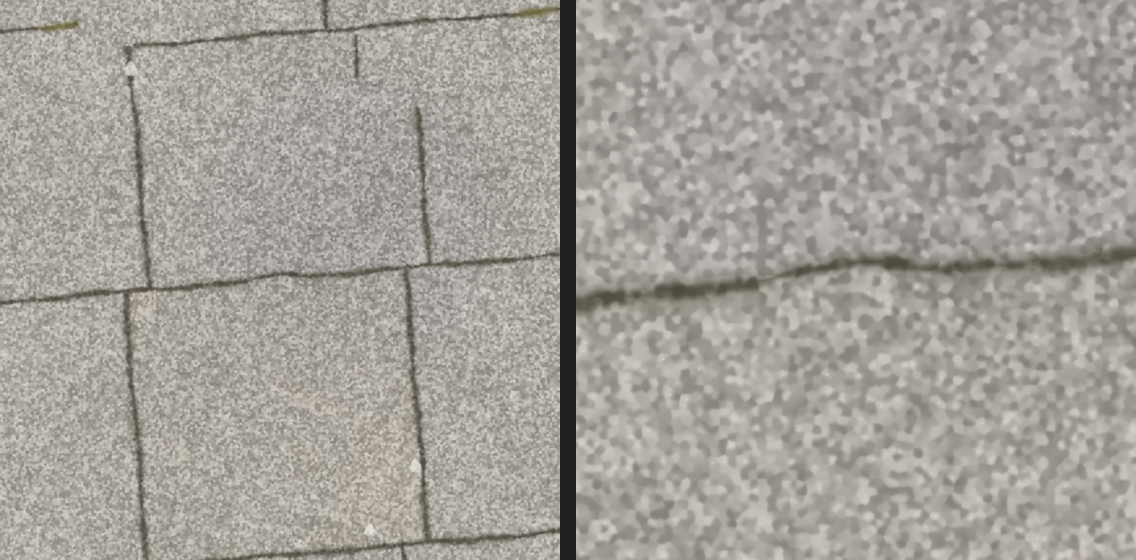
Left, the full canvas; right, a detail of the centre.
This texture is drawn by a WebGL 1 fragment shader. Its source:

```glsl
precision highp float;
// Weathered concrete paving: two large rows of slabs, slightly tilted, with
// worn dark joints. Joints are distances in a skewed grid that fade where
// worn; the speckled surface is smoothed cellular noise over layered sines.

uniform vec2 u_resolution;

#define SLAB_WIDTH 0.505
#define SLAB_HEIGHT 0.464
#define FORESHORTEN 0.062
#define TILT 0.085
#define BED_LEVEL 0.46
#define JOINT_HALF_WIDTH 0.0052
#define GRAIN_SCALE 215.0
#define CHIP_SCALE 76.0
#define GRAIN_CONTRAST 0.26
#define STONE vec3(0.676, 0.662, 0.636)
#define JOINT vec3(0.350, 0.330, 0.285)
#define PALE vec3(0.860, 0.850, 0.820)

float hash(vec2 p) {
  vec3 q = fract(vec3(p.xyx) * 0.1031);
  q += dot(q, q.yzx + 33.33);
  return fract((q.x + q.y) * q.z);
}

// x: smoothed tone of nearby grains, y: coverage of rare pale chips
vec2 grit(vec2 p) {
  vec2 base = floor(p);
  float tone = 0.0, total = 0.0, chip = 0.0;
  for (int j = -1; j <= 1; j++) {
    for (int i = -1; i <= 1; i++) {
      vec2 cell = base + vec2(float(i), float(j));
      vec2 jitter = vec2(hash(cell + 11.7), hash(cell + 47.3));
      float d = length(p - cell - 0.1 - 0.8 * jitter);
      float id = hash(cell + 83.1);
      float weight = exp(-5.0 * d * d);
      tone += weight * id;
      total += weight;
      chip = max(chip, step(0.95, id) * (1.0 - smoothstep(0.06, 0.34, d)));
    }
  }
  return vec2(tone / total, chip);
}

// Uneven course of a joint along its length
float waver(float s) {
  return 0.0018 * sin(s * 23.0) + 0.0009 * sin(s * 61.0 + 1.3)
       + 0.0004 * sin(s * 171.0 + 0.6);
}

// Broad stains and fading
float mottle(vec2 p) {
  return 0.5 * sin(p.x * 9.0 + 2.0 * sin(p.y * 7.0))
       + 0.3 * sin(p.y * 17.0 + 2.0 * sin(p.x * 13.0 + 1.0))
       + 0.2 * sin((p.x + p.y) * 31.0 + 2.0 * sin(p.y * 23.0));
}

float band(float a, float b, float soft, float x) {
  return smoothstep(a - soft, a + soft, x) * (1.0 - smoothstep(b - soft, b + soft, x));
}

float pebble(vec2 p, vec2 center, float radius) {
  vec2 q = p - center;
  float d = length(q * vec2(1.1, 0.9)) + 0.12 * radius * sin(3.0 * atan(q.y, q.x));
  return 1.0 - smoothstep(radius * 0.75, radius * 1.1, d);
}

void main() {
  vec2 p = gl_FragCoord.xy / u_resolution;
  float pixel = 1.0 / u_resolution.y;
  vec2 fine = grit(p * GRAIN_SCALE);
  vec2 coarse = grit(p * CHIP_SCALE + 19.0);

  // Bed joints, with a stepped upper left slab and a chipped middle edge
  float t = p.y - BED_LEVEL - TILT * p.x + waver(p.x);
  t -= 0.048 * (1.0 - smoothstep(0.15, 0.235, p.x)) * smoothstep(0.6, 0.9, p.y);
  t -= 0.007 * smoothstep(0.43, 0.515, p.x) * (1.0 - smoothstep(0.515, 0.545, p.x))
     * (1.0 - smoothstep(0.03, 0.1, abs(t)));
  float v = t / (SLAB_HEIGHT - FORESHORTEN * t);
  float row = floor(v);
  float bed = floor(v + 0.5);
  float bedWorn = step(0.5, bed) * band(0.148, 0.232, 0.012, p.x);
  float bedDist = abs(v - bed) * SLAB_HEIGHT + 0.04 * bedWorn;

  // Head joints, offset in each row; the upper ends are worn away
  float rightHalf = step(0.5, p.x);
  float offset = 0.308 + 0.045 * row + 0.31 * step(0.5, row);
  float u = (p.x + TILT * p.y - offset + waver(p.y + 3.0 * row)) / SLAB_WIDTH;
  float upperRow = 1.0 - step(0.5, abs(row));
  float wornFrom = mix(0.915, 0.80, rightHalf);
  float headWorn = upperRow * smoothstep(wornFrom, wornFrom + 0.04, p.y)
                 + step(0.5, row) * (1.0 - rightHalf);
  float headDist = abs(u - floor(u + 0.5)) * SLAB_WIDTH * 0.85 + 0.04 * headWorn;

  // Short broken joint hanging from the upper bed
  vec2 stub = vec2(p.x - 0.638 + waver(p.y), max(abs(p.y - 0.90) - 0.034, 0.0));
  float d = min(min(bedDist, headDist), length(stub) + 0.001);
  d += (coarse.x - 0.5) * 0.003 + (fine.x - 0.5) * 0.002;

  // Slab surface: stains, a warmer lower slab and a cool upper patch
  float stain = mottle(p);
  float warmSlab = (1.0 - step(0.5, abs(row + 1.0))) * (1.0 - step(0.5, abs(floor(u))));
  float coolPatch = exp(-12.0 * dot(p - vec2(0.62, 0.6), p - vec2(0.62, 0.6)));
  vec3 color = STONE + 0.013 * stain;
  color += vec3(0.008, 0.001, -0.010) * warmSlab * (1.0 + 0.5 * stain);
  color += vec3(-0.035, -0.031, -0.020) * coolPatch;
  color += GRAIN_CONTRAST * (fine.x - 0.5) + 0.06 * (coarse.x - 0.5);
  color = mix(color, PALE, 0.45 * fine.y + 0.55 * coarse.y);

  // Joint shadow, dark core and traces of moss
  float width = JOINT_HALF_WIDTH * (0.9 + 0.22 * sin(p.x * 23.0 + p.y * 37.0));
  float shade = 1.0 - smoothstep(width * 0.4, width * 2.4, d);
  float core = 1.0 - smoothstep(0.0, width + pixel, d);
  float moss = step(0.5, bed) * smoothstep(0.94, 1.0, cos((p.x - 0.104) * 7.36));
  color = mix(color, vec3(0.48, 0.46, 0.41), 0.6 * shade);
  color = mix(color, JOINT + 0.12 * (fine.x - 0.5), 0.92 * core);
  color = mix(color, vec3(0.52, 0.50, 0.26), 0.5 * moss * shade);

  // Loose pale pebbles
  float stones = max(pebble(p, vec2(0.234, 0.876), 0.0125),
                 max(pebble(p, vec2(0.742, 0.167), 0.0115),
                     pebble(p, vec2(0.661, 0.052), 0.0105)));
  color = mix(color, PALE + 0.12 * (fine.x - 0.5), 0.85 * stones);
  gl_FragColor = vec4(clamp(color, 0.0, 1.0), 1.0);
}
```
